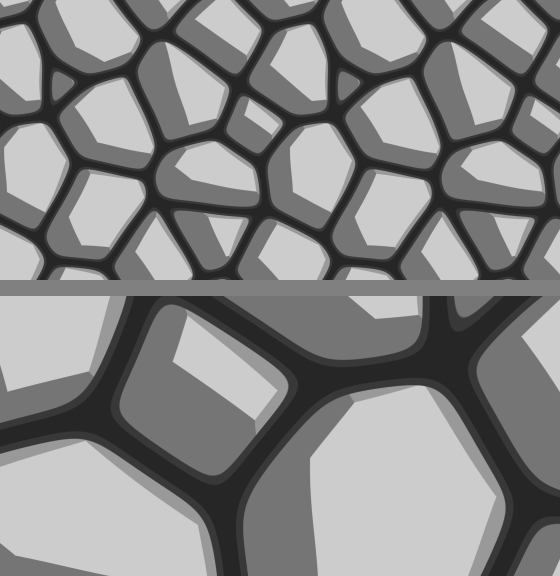
Top: the whole. Bottom: its middle third, enlarged.
Reproduce this texture procedurally as a WebGL 1 fragment shader.

```glsl
precision highp float;
// Cartoon stone wall: a square tile of thirteen flat-shaded stones in dark mortar.
// Stones are weighted Voronoi cells around a bent lattice of sites that wraps;
// each cell edge is a bevel, wide and dark at lower left, thin and pale at upper right.
uniform vec2 u_resolution;

const float STONES = 13.0;

float hash(vec2 v) {
  return fract(sin(dot(v, vec2(12.9898, 78.233))) * 4375.85);
}

// Site of stone i: position in the tile (y down) and weight in z
vec3 stoneSite(float i) {
  vec2 lattice = vec2(i, 5.0 * i) / STONES + vec2(-0.05, 0.89);
  float swing = 0.035 * i * cos(0.3927 * (i - 3.0) * (i - 3.0));
  vec2 bend = vec2(swing * step(abs(i - 5.0), 2.5), 0.08 * cos(1.848 * (i - 3.2)));
  float weight = mod(i, 6.0) < 0.5 ? -0.018 : 0.0;  // every sixth stone is small
  return vec3(lattice + bend, weight);
}

// Shortest offset from p to a site, across tile borders
vec2 wrapOffset(vec2 site, vec2 p) {
  return fract(site - p + 0.5) - 0.5;
}

void main() {
  // Tile coordinates, slightly wobbled so that edges look hand cut
  vec2 p = gl_FragCoord.xy / u_resolution.y;
  p = vec2(p.x, 1.0 - p.y) / 1.021;
  float soft = 0.7 / u_resolution.y;
  p += 0.003 * sin(6.2832 * vec2(4.0, 3.0) * p.yx + vec2(0.5, 2.0));

  // Stone that owns this point
  float ownPower = 9.0;
  float ownId = 0.0;
  vec2 ownOffset = vec2(0.0);
  for (int k = 1; k <= 13; k++) {
    vec3 site = stoneSite(float(k));
    vec2 offset = wrapOffset(site.xy, p);
    float power = dot(offset, offset) - site.z;
    if (power < ownPower) {
      ownPower = power;
      ownId = float(k);
      ownOffset = offset;
    }
  }

  // Rounded distance to the joints, and distance inside the bevels of each tone
  float jointSum = 0.0;
  float shadowDist = 1.0;
  float lightDist = 1.0;
  for (int k = 1; k <= 13; k++) {
    float id = float(k);
    if (abs(id - ownId) < 0.5) continue;
    vec3 site = stoneSite(id);
    vec2 offset = wrapOffset(site.xy, p);
    vec2 across = offset - ownOffset;
    float gap = max(length(across), 0.001);
    vec2 normal = across / gap;
    float d = (dot(offset, offset) - site.z - ownPower) / (2.0 * gap);
    jointSum += exp(-85.0 * d);

    // Bevel width and tilt vary from edge to edge
    float facing = dot(normal, vec2(-0.83, 0.56));
    float vary = hash(vec2(ownId, id));
    float tilt = 0.25 * (vary - 0.5) * dot(ownOffset, vec2(-normal.y, normal.x));
    float inset = 0.03 + (0.6 + 0.8 * vary) * 0.07 * max(facing, 0.0);
    float bevel = d + tilt - inset;
    if (facing > 0.0) shadowDist = min(shadowDist, bevel);
    else lightDist = min(lightDist, bevel);
  }
  float joint = -log(max(jointSum, 1e-9)) / 85.0;

  // Flat tones, from the bevels up to the face and out to the mortar
  float inShadow = smoothstep(-soft, soft, lightDist - shadowDist);
  float onFace = smoothstep(-soft, soft, min(shadowDist, lightDist));
  float tone = mix(0.60, 0.46, inShadow);
  tone = mix(tone, 0.80, onFace);
  tone = mix(0.22, tone, smoothstep(-soft, soft, joint - 0.0175));
  tone = mix(0.15, tone, smoothstep(-soft, soft, joint - 0.0095));
  gl_FragColor = vec4(vec3(tone), 1.0);
}
```
